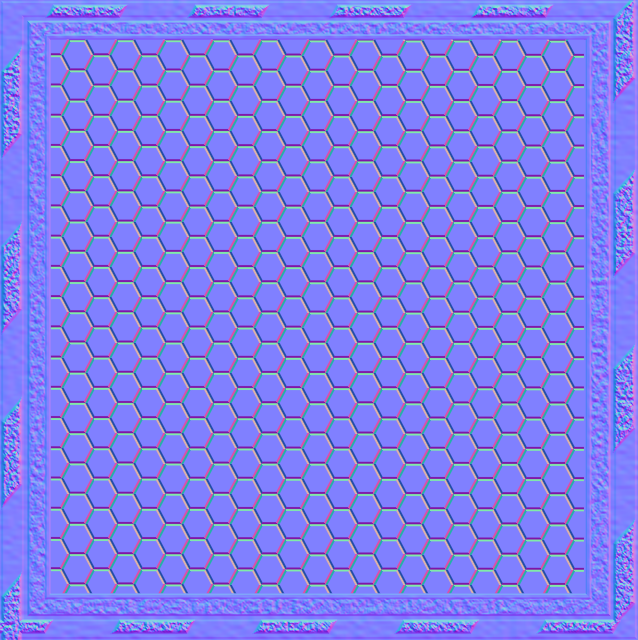
Give the GLSL for this texture map, as a WebGL 2 fragment shader.

```glsl
#version 300 es
precision highp float;

uniform vec2 u_resolution;
out vec4 fragColor;

#define SIZE vec2(766.0, 768.0)     // layout units spanning the canvas
#define HEX_PITCH vec2(28.83, 36.28) // column and row spacing
#define HEX_ORIGIN vec2(92.8, 701.7) // centre of the first cell
#define HEX_TILT 0.0012
#define GROOVE_WIDTH 2.35
#define GROOVE_LEAN 0.84
#define GROOVE_DEPTH 0.68            // loss of upward tilt in the groove
#define PLATE_ROUGHNESS 3.3
#define BAND_ROUGHNESS 1.9
#define RIM_ROUGHNESS 0.7

float hash(vec2 p) {
    vec3 q = fract(p.xyx * 0.1031);
    q += dot(q, q.yzx + 33.33);
    return fract((q.x + q.y) * q.z);
}

float noise(vec2 p) {
    vec2 i = floor(p), f = fract(p);
    f *= f * (3.0 - 2.0 * f);
    return mix(mix(hash(i), hash(i + vec2(1, 0)), f.x),
               mix(hash(i + vec2(0, 1)), hash(i + vec2(1, 1)), f.x), f.y);
}

// Distance to the nearest side of a rectangle, positive inside
float inset(vec2 p, vec2 lo, vec2 hi) {
    vec2 d = min(p - lo, hi - p);
    return min(d.x, d.y);
}

// Repeated slanted plates; x runs along the side, y across it
float plates(vec2 p, float period, vec2 halfSize, float shear) {
    float along = mod(p.x - shear * p.y + 0.5 * period, period) - 0.5 * period;
    float ends = (halfSize.x - abs(along)) / sqrt(1.0 + shear * shear);
    return min(ends, halfSize.y - abs(p.y));
}

float plateDistance(vec2 p) {
    float top = plates(p - vec2(104.0, 754.5), 170.4, vec2(45.0, 8.0), 0.6);
    top = min(top, 690.0 - p.x);
    float bottom = plates(p - vec2(184.0, 16.0), 170.4, vec2(46.0, 8.5), 0.6);
    bottom = min(bottom, 745.0 - p.x);
    float left = plates(p.yx - vec2(14.5, 14.0), 210.0, vec2(53.0, 12.5), 1.2);
    float right = plates(p.yx - vec2(80.0, 749.5), 210.0, vec2(51.0, 13.5), 1.1);
    return max(max(top, bottom), max(left, right));
}

// Relief of the rim, the raised plates and the rough inner band
float height(vec2 p) {
    float rim = inset(p, vec2(0), SIZE);
    float frame = inset(p, vec2(34, 30), vec2(732, 742));
    float inner = inset(p, vec2(55, 50), vec2(709, 726));
    float plate = plateDistance(p);
    float onPlate = smoothstep(1.0, 5.0, plate);
    float onBand = smoothstep(0.0, 4.0, frame) * (1.0 - smoothstep(-3.0, 0.0, inner));
    float offField = 1.0 - smoothstep(0.0, 5.0, inner);

    float h = 0.6 * smoothstep(1.0, 4.0, rim) + 1.2 * smoothstep(-1.5, 1.5, frame);
    h -= 0.5 * smoothstep(-8.0, -5.0, frame);
    h += 0.8 * smoothstep(-1.5, 1.5, inner) - 0.6 * smoothstep(4.0, 6.0, inner);
    h += 2.0 * smoothstep(-0.5, 4.0, plate);
    float fine = noise(p / 3.6) + 0.5 * noise(p / 1.9 + 17.0);
    float coarse = noise(p / 5.0 + 41.0) + 0.4 * noise(p / 2.3);
    h += PLATE_ROUGHNESS * onPlate * (fine - 0.6) + BAND_ROUGHNESS * onBand * (coarse - 0.6);
    return h + RIM_ROUGHNESS * offField * noise(p / vec2(9.0, 6.0));
}

vec3 reliefNormal(vec2 p) {
    vec2 e = vec2(0.75, 0.0);
    vec2 slope = vec2(height(p + e.xy) - height(p - e.xy),
                      height(p + e.yx) - height(p - e.yx)) / (2.0 * e.x);
    return normalize(vec3(-slope, 1.0));
}

// Walls of the hexagonal grooves, each facing away from its cell centre
vec3 hexNormal(vec2 p, float pixel) {
    p.y += HEX_TILT * (p.x - HEX_ORIGIN.x);
    vec2 period = vec2(2.0, 1.0) * HEX_PITCH;
    vec2 a = mod(p - HEX_ORIGIN + 0.5 * period, period) - 0.5 * period;
    vec2 b = mod(p - HEX_ORIGIN, period) - 0.5 * period;
    vec2 regular = vec2(1.0, 2.0 / sqrt(3.0) * HEX_PITCH.x / HEX_PITCH.y);
    vec2 q = length(a * regular) < length(b * regular) ? a : b;

    vec2 side = normalize(vec2(0.5 * HEX_PITCH.y, HEX_PITCH.x / 3.0));
    float flatEdge = 0.5 * HEX_PITCH.y - abs(q.y);
    float slantEdge = side.x * HEX_PITCH.x * 2.0 / 3.0 - dot(abs(q), side);
    vec2 facing = flatEdge < slantEdge ? vec2(0, 1) : side;
    facing *= vec2(q.x < 0.0 ? -1.0 : 1.0, q.y < 0.0 ? -1.0 : 1.0);

    float d = min(flatEdge, slantEdge);
    float groove = 1.0 - smoothstep(-0.7, 0.7, (d - GROOVE_WIDTH) / pixel);
    float wall = groove * clamp(1.7 * d / pixel, 0.0, 1.0);
    return vec3(facing * wall * GROOVE_LEAN, 1.0 - GROOVE_DEPTH * groove);
}

void main() {
    vec2 p = gl_FragCoord.xy / u_resolution * SIZE;
    float pixel = SIZE.y / u_resolution.y;
    float field = inset(p, vec2(61, 56), vec2(701, 720.5));
    float onField = smoothstep(-0.5, 0.5, field / pixel);
    vec3 normal = mix(reliefNormal(p), hexNormal(p, pixel), onField);
    fragColor = vec4(0.5 + 0.5 * normal, 1.0);
}
```
